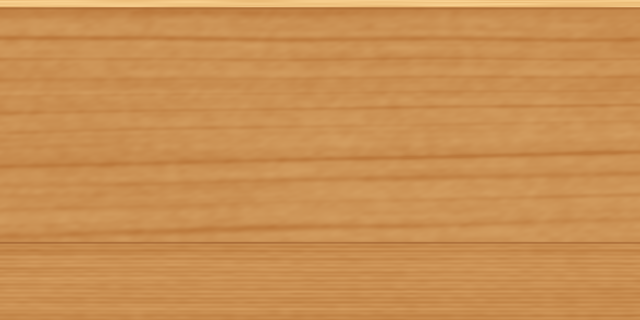
Give the GLSL for this texture, as a Shadertoy shader.

```glsl
// Honey-coloured wooden boards with soft horizontal grain and a pale top edge.

float hash(vec2 p) {
    vec3 q = fract(p.xyx * vec3(0.1031, 0.1030, 0.0973));
    q += dot(q, q.yzx + 33.33);
    return fract((q.x + q.y) * q.z);
}

float noise(vec2 p) {
    vec2 cell = floor(p), f = fract(p);
    f = f * f * (3.0 - 2.0 * f);
    return mix(mix(hash(cell), hash(cell + vec2(1, 0)), f.x),
               mix(hash(cell + vec2(0, 1)), hash(cell + 1.0), f.x), f.y);
}

// Soft ridge of given half width around zero
float ridge(float distance, float width) {
    float t = distance / width;
    return exp(-t * t);
}

// Wide board: growth rings as (depth at left, half width, strength)
vec3 wideBoard(vec2 p) {
    const vec3 rings[11] = vec3[11](
        vec3(0.040, 0.020, 0.42), vec3(0.122, 0.009, 0.62),
        vec3(0.188, 0.006, 0.34), vec3(0.252, 0.007, 0.30),
        vec3(0.302, 0.006, 0.20), vec3(0.355, 0.007, 0.48),
        vec3(0.415, 0.007, 0.28), vec3(0.522, 0.008, 0.62),
        vec3(0.585, 0.009, 0.32), vec3(0.655, 0.008, 0.30),
        vec3(0.735, 0.010, 0.50));

    // Rings climb to the right, more so lower down
    float tilt = 0.024 * smoothstep(0.1, 0.5, p.y);
    float depth = p.y + tilt * p.x + 0.008 * (noise(vec2(p.x * 2.2, p.y * 7.0)) - 0.5);

    float dark = 0.16 + 0.30 * noise(vec2(p.x * 0.8, depth * 34.0));
    dark += 0.20 * (noise(vec2(p.x * 1.5 + 7.0, depth * 78.0)) - 0.5);
    for (int i = 0; i < 11; i++) {
        float fade = 0.6 + 0.6 * noise(vec2(p.x * 1.6, float(i) * 9.0));
        dark += rings[i].z * fade * ridge(depth - rings[i].x, rings[i].y);
    }

    // Blurred mottling and short slanted fibres
    dark += 0.22 * (noise(p * vec2(26.0, 48.0)) - 0.5);
    dark += 0.16 * (noise(vec2(p.x * 42.0 + p.y * 30.0, p.y * 75.0)) - 0.5);
    dark += 0.16 * (noise(p * vec2(3.0, 5.0) + 4.0) - 0.5);
    dark += 0.25 * ridge(p.y - 0.022, 0.012);
    return mix(vec3(0.825, 0.615, 0.375), vec3(0.735, 0.475, 0.235), clamp(dark, 0.0, 1.0));
}

// Narrow board: fine, nearly level lines
vec3 narrowBoard(vec2 p) {
    float depth = p.y + 0.003 * (noise(vec2(p.x * 1.8, p.y * 12.0)) - 0.5);
    float dark = 0.22 + 0.40 * noise(vec2(p.x * 0.9, depth * 150.0));
    dark += 0.14 * cos(6.2832 * depth / 0.0135);
    dark += 0.22 * (noise(vec2(p.x * 28.0, depth * 110.0)) - 0.5);
    dark += 0.12 * (noise(p * vec2(4.0, 14.0)) - 0.5);
    dark += 0.35 * ridge(depth - 0.787, 0.005) + 0.30 * ridge(depth - 0.990, 0.008);
    dark += 0.15 * ridge(depth - 0.765, 0.020);
    return mix(vec3(0.835, 0.620, 0.380), vec3(0.735, 0.485, 0.245), clamp(dark, 0.0, 1.0));
}

// Pale lit edge with faint streaks
vec3 paleEdge(vec2 p) {
    float streak = noise(vec2(p.x * 5.0, p.y * 240.0));
    return mix(vec3(0.92, 0.73, 0.46), vec3(0.98, 0.83, 0.58), streak);
}

void mainImage(out vec4 fragColor, in vec2 fragCoord) {
    vec2 p = fragCoord / iResolution.y;
    p.y = 1.0 - p.y; // depth below the top
    float soft = 1.0 / iResolution.y;

    // Stack the three pieces
    vec3 colour = mix(wideBoard(p), narrowBoard(p), smoothstep(-soft, soft, p.y - 0.758));
    colour = mix(paleEdge(p), colour, smoothstep(-soft, soft, p.y - 0.0225));

    // Shadows at the joints
    float seam = (0.7 + 0.3 * noise(vec2(p.x * 4.0, 2.0))) * ridge(p.y - 0.759, 0.0032);
    colour = mix(colour, vec3(0.61, 0.36, 0.17), 0.8 * seam);
    colour = mix(colour, vec3(0.66, 0.41, 0.19), 0.7 * ridge(p.y - 0.0265, 0.0035));

    fragColor = vec4(colour, 1.0);
}
```
